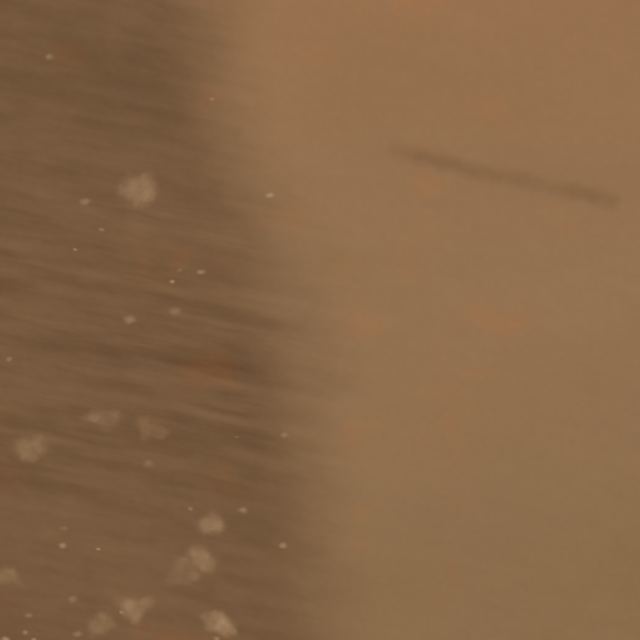
This texture is drawn by a Shadertoy shader. Its source:

```glsl
// Draws a smooth tan earth surface meeting a darker, wind-streaked patch with pale crumbs.

const vec3 DARK_EARTH = vec3(0.405, 0.302, 0.205);
const vec3 TAN_EARTH = vec3(0.582, 0.450, 0.322);
const vec3 PALE_CRUMB = vec3(0.690, 0.560, 0.425);
const vec3 RUST_TINT = vec3(0.045, -0.004, -0.018);
const vec3 OLIVE_TINT = vec3(-0.020, -0.006, -0.014);
const float STREAK_SLOPE = 0.20;
const float EDGE_SOFTNESS = 0.11;
const int PATCH_COUNT = 11;
const int CRUMB_COUNT = 30;

float hash(vec2 p) {
    return fract(sin(dot(p, vec2(127.1, 311.7))) * 43758.5453);
}

float noise(vec2 p) {
    vec2 cell = floor(p);
    vec2 f = fract(p);
    f = f * f * (3.0 - 2.0 * f);
    float low = mix(hash(cell), hash(cell + vec2(1.0, 0.0)), f.x);
    float high = mix(hash(cell + vec2(0.0, 1.0)), hash(cell + vec2(1.0)), f.x);
    return mix(low, high, f.y);
}

// Layered noise, centred on zero
float fbm(vec2 p) {
    float sum = 0.0;
    float amp = 0.5;
    for (int i = 0; i < 4; i++) {
        sum += amp * (noise(p) - 0.5);
        p = mat2(1.6, 1.2, -1.2, 1.6) * p + 7.3;
        amp *= 0.5;
    }
    return sum;
}

// Distance to a segment; the second part is the position along it
vec2 segment(vec2 p, vec2 a, vec2 b) {
    vec2 ab = b - a;
    float h = clamp(dot(p - a, ab) / dot(ab, ab), 0.0, 1.0);
    return vec2(length(p - a - ab * h), h);
}

// Ragged pale patches, denser toward the lower left
float palePatches(vec2 uv) {
    float cover = 0.0;
    vec2 ragged = uv + 0.045 * vec2(fbm(uv * 24.0), fbm(uv * 24.0 + 31.0));
    for (int i = 0; i < PATCH_COUNT; i++) {
        float id = float(i);
        float rx = hash(vec2(id, 1.7));
        float ry = hash(vec2(id, 5.3));
        vec2 centre = vec2(0.36 * rx, 0.85 * ry * ry);
        float radius = mix(0.018, 0.038, hash(vec2(id, 9.1)));
        float d = length((ragged - centre) * vec2(0.85, 1.25)) / radius;
        float strength = mix(0.30, 0.65, hash(vec2(id, 2.9)));
        cover = max(cover, strength * (1.0 - smoothstep(0.35, 1.15, d)));
    }
    return cover * (0.75 + 1.1 * fbm(uv * 55.0));
}

// Small blurred bright crumbs
float crumbs(vec2 uv) {
    float cover = 0.0;
    vec2 ragged = uv + 0.006 * vec2(fbm(uv * 90.0), fbm(uv * 90.0 + 13.0));
    for (int i = 0; i < CRUMB_COUNT; i++) {
        float id = float(i) + 40.0;
        float ry = hash(vec2(id, 3.3));
        vec2 centre = vec2(0.47 * hash(vec2(id, 8.1)), 0.95 * ry * sqrt(ry));
        float size = hash(vec2(id, 6.7));
        float radius = mix(0.004, 0.012, size * size);
        float d = length((ragged - centre) * vec2(0.8, 1.2)) / radius;
        float strength = mix(0.25, 0.85, hash(vec2(id, 4.9)));
        cover = max(cover, strength * (1.0 - smoothstep(0.0, 1.1, d)));
    }
    return cover;
}

void mainImage(out vec4 fragColor, in vec2 fragCoord) {
    vec2 uv = fragCoord / iResolution.xy;
    vec2 wind = vec2(uv.x, uv.y + STREAK_SLOPE * uv.x);

    // Soft wandering border between dark and tan ground
    float border = 0.345 + 0.15 * smoothstep(1.0, 0.35, uv.y);
    border += 0.13 * fbm(uv * 5.0 + 2.0) + 0.06 * fbm(wind * vec2(8.0, 30.0));
    float tanShare = smoothstep(border - EDGE_SOFTNESS, border + EDGE_SOFTNESS, uv.x);
    float darkShare = 1.0 - tanShare;

    // Broad mottling and wind streaks
    float tone = mix(0.27, 0.95, tanShare);
    tone += 0.22 * fbm(uv * vec2(5.0, 7.0) + 17.0) * (0.5 + darkShare);
    float band = smoothstep(0.15, 0.35, uv.y) * (1.0 - smoothstep(0.55, 0.85, uv.y));
    float streak = fbm(wind * vec2(5.0, 55.0)) + 0.6 * fbm(wind * vec2(14.0, 110.0) + 5.0);
    tone += streak * (0.04 + darkShare * (0.20 + 0.24 * band));
    tone += 0.13 * fbm(wind * vec2(28.0, 60.0)) * (0.4 + darkShare);
    tone -= 0.10 * tanShare * (1.0 - smoothstep(0.0, 0.55, uv.y));

    // Long faint smear on the tan side
    vec2 smear = segment(uv + 0.014 * fbm(uv * 20.0), vec2(0.62, 0.765), vec2(0.955, 0.685));
    float broken = 0.55 + 0.9 * fbm(vec2(smear.y * 7.0, 3.0));
    tone -= 0.42 * broken * (1.0 - smoothstep(0.0, 0.024, smear.x));

    vec3 color = mix(DARK_EARTH, TAN_EARTH, tone);

    // Rust and olive stains
    float rust = smoothstep(0.10, 0.32, fbm(uv * vec2(9.0, 12.0) + 41.0));
    color += RUST_TINT * (0.6 * rust + 0.35 * smoothstep(0.55, 1.0, uv.y) * tanShare);
    color += OLIVE_TINT * tanShare * smoothstep(0.55, 0.05, uv.y) * (0.6 + fbm(uv * 4.0));

    // Pale debris, then soft fine grain
    color = mix(color, PALE_CRUMB, clamp(palePatches(uv), 0.0, 0.7));
    color = mix(color, PALE_CRUMB, crumbs(uv));
    color += 0.014 * fbm(uv * 130.0);

    fragColor = vec4(color, 1.0);
}
```
